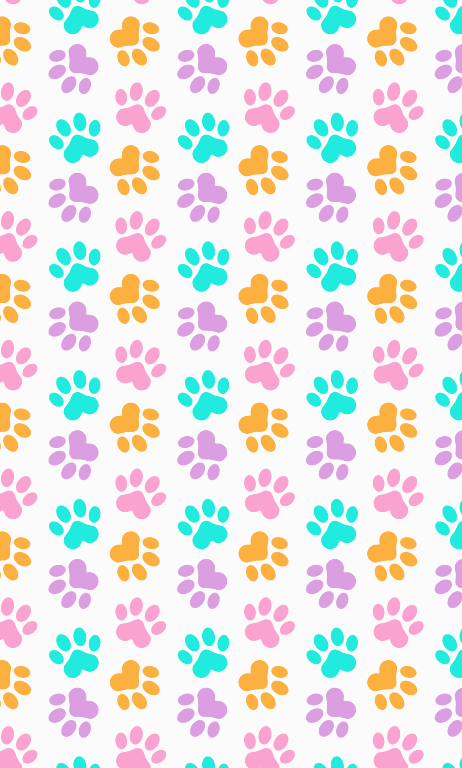
Write a Shadertoy shader that draws this pattern.

```glsl
const float UNITS_PER_HEIGHT = 1152.0;
const float PERIOD = 193.1;
const int PAW_COUNT = 4;

const vec3 PAPER = vec3(0.985);
const vec3 TEAL = vec3(0.13, 0.92, 0.87);
const vec3 PINK = vec3(0.98, 0.64, 0.81);
const vec3 LILAC = vec3(0.86, 0.62, 0.88);
const vec3 ORANGE = vec3(0.99, 0.69, 0.25);

// Expresses p in a frame whose up axis leans clockwise by the angle
vec2 tilt(vec2 p, float angle) {
    float c = cos(angle), s = sin(angle);
    return vec2(c * p.x - s * p.y, s * p.x + c * p.y);
}

vec2 wrapCentered(vec2 p, float period) {
    return mod(p + 0.5 * period, period) - 0.5 * period;
}

float smoothMin(float a, float b, float k) {
    float h = max(k - abs(a - b), 0.0) / k;
    return min(a, b) - 0.25 * h * h * k;
}

float ellipseDistance(vec2 p, vec2 radii) {
    return (length(p / radii) - 1.0) * min(radii.x, radii.y);
}

float taperedCapsule(vec2 p, vec2 a, vec2 b, float radiusA, float radiusB) {
    vec2 axis = b - a;
    float t = clamp(dot(p - a, axis) / dot(axis, axis), 0.0, 1.0);
    return length(p - a - axis * t) - mix(radiusA, radiusB, t);
}

// Upside-down heart made of two blended lobes
float padDistance(vec2 p) {
    vec2 tip = vec2(0.0, 9.0);
    vec2 lobe = vec2(13.5, -7.0);
    float right = taperedCapsule(p, tip, lobe, 7.5, 13.5);
    float left = taperedCapsule(vec2(-p.x, p.y), tip, lobe, 7.5, 13.5);
    return smoothMin(left, right, 8.0);
}

// Pad with two mirrored pairs of toes
float pawDistance(vec2 p) {
    vec2 side = vec2(abs(p.x), p.y);
    float innerToe = ellipseDistance(tilt(side - vec2(13.0, 34.5), 0.2), vec2(9.6, 14.0));
    float outerToe = ellipseDistance(tilt(side - vec2(30.5, 18.0), 0.5), vec2(8.7, 12.5));
    return min(padDistance(p), min(innerToe, outerToe));
}

void mainImage(out vec4 fragColor, in vec2 fragCoord) {
    float pixel = UNITS_PER_HEIGHT / iResolution.y;
    vec2 p = (fragCoord - 0.5 * iResolution.xy) * pixel;

    // Paw placement inside one tile
    vec2 centers[PAW_COUNT] = vec2[](vec2(-34.0, -30.0), vec2(49.5, 15.5),
                                     vec2(-33.4, 95.6), vec2(39.0, 137.0));
    float angles[PAW_COUNT] = float[](-0.35, 0.4, -2.31, 2.31);
    vec3 colors[PAW_COUNT] = vec3[](TEAL, PINK, LILAC, ORANGE);

    vec3 color = PAPER;
    for (int i = 0; i < PAW_COUNT; i++) {
        vec2 local = tilt(wrapCentered(p - centers[i], PERIOD), angles[i]);
        float coverage = 1.0 - smoothstep(-0.5 * pixel, 0.5 * pixel, pawDistance(local));
        color = mix(color, colors[i], coverage);
    }
    fragColor = vec4(color, 1.0);
}
```
